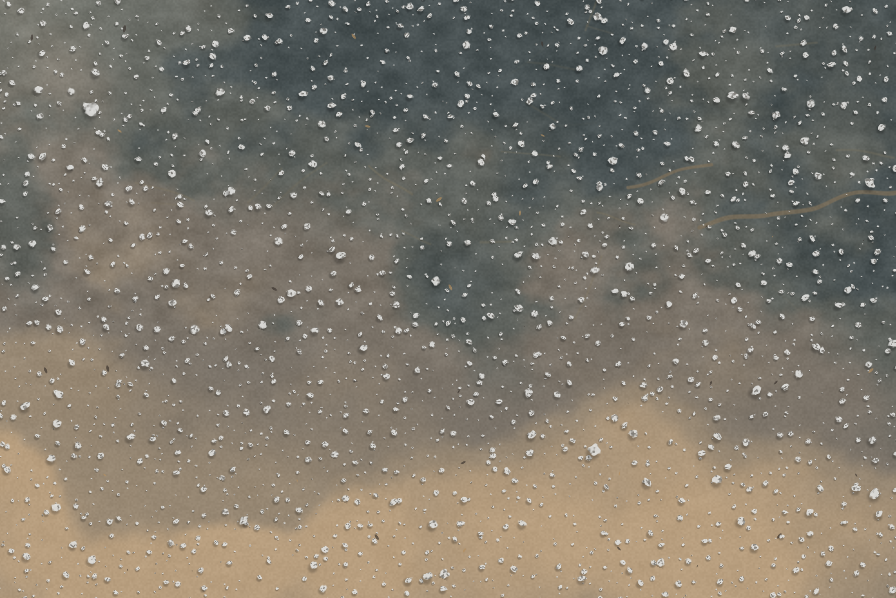
This texture is drawn by a WebGL 2 fragment shader. Its source:

```glsl
#version 300 es
precision highp float;
uniform vec2 u_resolution;
out vec4 fragColor;

vec3 hash3(vec2 p) {
  vec3 q = fract(vec3(p.xyx) * vec3(0.1031, 0.1030, 0.0973));
  q += dot(q, q.yxz + 33.33);
  return fract((q.xxy + q.yzz) * q.zyx);
}

float noise(vec2 p) {
  vec2 i = floor(p), f = fract(p);
  f = f * f * (3.0 - 2.0 * f);
  return mix(mix(hash3(i).x, hash3(i + vec2(1, 0)).x, f.x),
             mix(hash3(i + vec2(0, 1)).x, hash3(i + vec2(1, 1)).x, f.x), f.y);
}

float fbm(vec2 p) {
  float sum = 0.0, amp = 0.53;
  for (int i = 0; i < 5; i++) {
    sum += amp * noise(p);
    p = mat2(1.6, 1.2, -1.2, 1.6) * p + 7.3;
    amp *= 0.5;
  }
  return sum;
}

vec3 siltRamp(float m) {
  vec3 c = mix(vec3(0.28, 0.315, 0.32), vec3(0.37, 0.385, 0.365), smoothstep(-0.05, 0.2, m));
  c = mix(c, vec3(0.48, 0.45, 0.41), smoothstep(0.2, 0.42, m));
  c = mix(c, vec3(0.59, 0.53, 0.45), smoothstep(0.42, 0.65, m));
  return mix(c, vec3(0.72, 0.62, 0.495), smoothstep(0.65, 0.95, m));
}

// Billowing silt: soft rounded heads that fade downwards
float siltClouds(vec2 p) {
  vec2 w = p + 0.16 * (vec2(fbm(p * 4.5), fbm(p * 4.5 + 19.0)) - 0.5);
  float cloud = 0.0;
  for (int i = 0; i < 9; i++) {
    vec3 h = hash3(vec2(float(i) * 3.7, 5.0));
    float radius = 0.09 + 0.10 * h.z;
    vec2 centre = vec2(float(i) * 0.19 + 0.08 * h.x, 0.16 * h.y);
    float d = length((w - centre) * vec2(0.8, 1.0)) / radius;
    float head = smoothstep(1.15, 0.6, d) * smoothstep(-1.4, 0.5, (w.y - centre.y) / radius);
    cloud += head * (1.0 - cloud) * 0.85;
  }
  return cloud;
}

// Thin sunken stem between two points
float stem(vec2 p, vec2 a, vec2 b, float width, float px) {
  p.y += 0.018 * (noise(p * 14.0) - 0.5);
  vec2 ab = b - a;
  float t = clamp(dot(p - a, ab) / dot(ab, ab), 0.0, 1.0);
  return smoothstep(width + px, width - px, length(p - a - t * ab));
}

// Scattered clumps of foam, one per grid cell
vec3 foamLayer(vec3 col, vec2 p, float cell, float density, vec2 radii, float seed, float px) {
  mat2 turn = mat2(0.92, 0.39, -0.39, 0.92);
  vec2 q = turn * p / cell + seed;
  vec2 id = floor(q);
  vec3 h = hash3(id + seed), k = hash3(id + seed + 91.0);
  vec2 d = (fract(q) - 0.15 - 0.7 * h.xy) * cell * turn;
  float radius = mix(radii.x, radii.y, h.z * h.z);
  float present = step(k.x, density);

  float shadow = smoothstep(1.5, 0.6, length(d + radius * vec2(0.3, 0.6)) / radius);
  col *= 1.0 - 0.22 * shadow * present;

  float angle = (k.y - 0.5) * 2.0;
  vec2 e = mat2(cos(angle), sin(angle), -sin(angle), cos(angle)) * d;
  e.y *= 1.0 + 0.6 * k.z;
  vec2 local = e / radius;
  float edge = length(e) - radius * (0.75 + 0.5 * noise(local * 1.5 + id * 7.0));
  float film = smoothstep(0.9 * px, -0.9 * px, edge) * present;
  float froth = smoothstep(0.1, 0.55, noise(local * 2.4 + id * 3.0));
  return mix(col, mix(vec3(0.52, 0.51, 0.49), vec3(0.88, 0.88, 0.87), froth), film * 0.92);
}

void main() {
  vec2 p = gl_FragCoord.xy / u_resolution.y;
  float px = 1.0 / u_resolution.y;

  // Murky water, darker and deeper towards the top right
  float murk = 0.78 - 0.66 * p.y + 0.17 * (0.75 - p.x) + 0.38 * (fbm(p * 2.6 + 3.0) - 0.5);
  float upper = smoothstep(0.28, 0.55, p.y);
  murk -= 0.30 * upper * smoothstep(0.40, 0.68, fbm(p * vec2(4.0, 5.2) + 11.0));
  murk += 0.22 * (fbm(p * 9.0 + 31.0) - 0.5) * (0.4 + 0.6 * upper);
  murk -= 0.06 * smoothstep(0.38, 0.28, p.y);
  murk += 0.36 * siltClouds(p);
  vec3 col = siltRamp(murk);
  float haze = smoothstep(0.6, 1.0, p.y) * smoothstep(0.5, 0.0, p.x);
  col = mix(col, vec3(0.54, 0.54, 0.50), 0.5 * haze);

  // Submerged litter and stems
  col += 0.13 * (0.25 + 0.75 * upper) * (fbm(p * vec2(26.0, 38.0)) - 0.5);
  for (int i = 0; i < 22; i++) {
    vec3 h = hash3(vec2(float(i), 47.0)), k = hash3(vec2(float(i), 83.0));
    vec2 a = vec2(0.3 + 1.2 * h.x, 0.4 + 0.6 * h.y);
    vec2 b = a + (0.04 + 0.08 * k.x) * vec2(cos(h.z * 3.1), sin(h.z * 3.1));
    col = mix(col, vec3(0.50, 0.46, 0.37), 0.4 * k.y * stem(p, a, b, 0.0017, px));
  }
  float twigs = max(stem(p, vec2(1.17, 0.62), vec2(1.52, 0.69), 0.0036, px),
                    stem(p, vec2(1.05, 0.69), vec2(1.19, 0.72), 0.0026, px));
  col = mix(col, vec3(0.50, 0.44, 0.35), 0.7 * twigs);

  // Floating flecks of leaf and bark
  vec2 g = p / 0.14;
  vec3 f = hash3(floor(g) + 60.0);
  vec2 fleck = (fract(g) - 0.2 - 0.6 * f.xy) * 0.14;
  fleck = mat2(cos(f.z * 9.0), sin(f.z * 9.0), -sin(f.z * 9.0), cos(f.z * 9.0)) * fleck;
  float leaf = smoothstep(px, -px, length(fleck * vec2(1.0, 2.4)) - 0.006 * f.y);
  col = mix(col, mix(vec3(0.23, 0.20, 0.18), vec3(0.72, 0.57, 0.38), step(0.6, f.z)), 0.65 * leaf * step(f.x, 0.6));

  // Foam from fine specks to large clumps
  col = foamLayer(col, p, 0.019, 0.50, vec2(0.0011, 0.0025), 13.0, px);
  col = foamLayer(col, p, 0.036, 0.68, vec2(0.0026, 0.0058), 37.0, px);
  col = foamLayer(col, p, 0.053, 0.66, vec2(0.0044, 0.0076), 71.0, px);
  col = foamLayer(col, p, 0.230, 0.35, vec2(0.0080, 0.0120), 5.0, px);

  col += 0.035 * (noise(p * 330.0) - 0.5);
  fragColor = vec4(clamp(col, 0.0, 1.0), 1.0);
}
```
